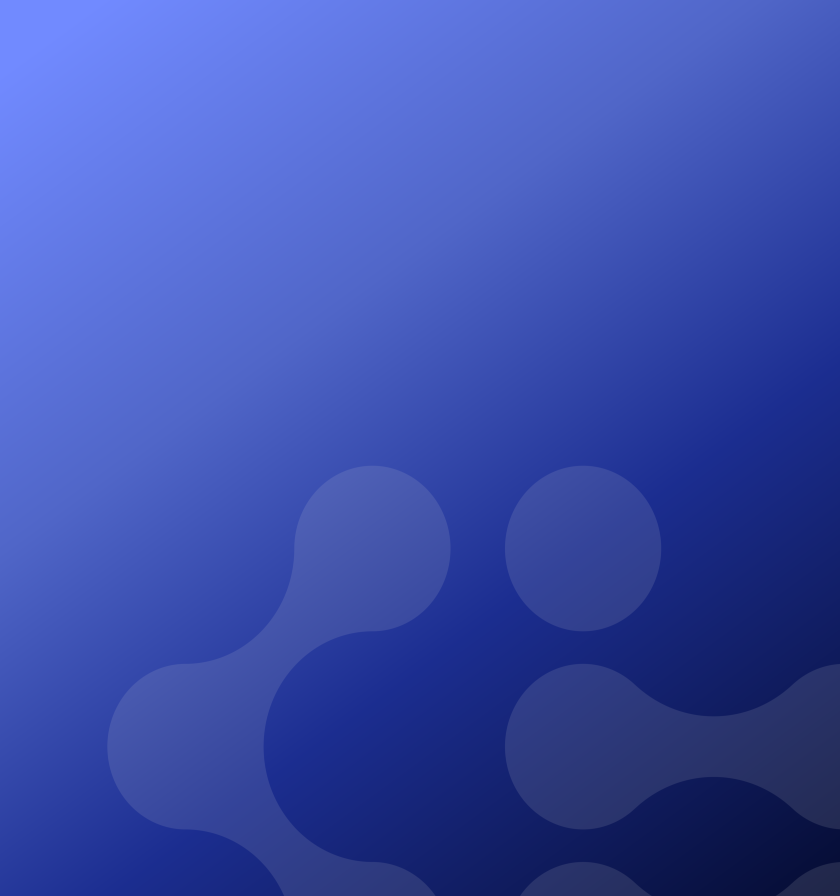
Give the GLSL for this background, as a Shadertoy shader.

```glsl
// Diagonal blue gradient with translucent linked discs rising from the lower edge.

// Distances below are measured in disc radii.
const float SPACING = 2.393;

float disc(vec2 p, vec2 center) {
    return length(p - center) - 1.0;
}

// Two diagonal discs joined by a neck cut from a square by two round scoops.
float elbow(vec2 p) {
    float scoop = SPACING - 1.0;
    vec2 side = abs(p - 0.5 * SPACING) - 0.5 * SPACING;
    float neck = max(side.x, side.y);
    neck = max(neck, scoop - length(p - vec2(0.0, SPACING)));
    neck = max(neck, scoop - length(p - vec2(SPACING, 0.0)));
    return min(neck, min(disc(p, vec2(0.0)), disc(p, vec2(SPACING))));
}

// Two level discs joined by a waisted bar, centered on the origin.
float dumbbell(vec2 p) {
    p = abs(p);
    float bar = max(p.x - 1.008, p.y - 0.749);
    bar = max(bar, 1.52 - length(p - vec2(0.0, 1.886)));
    return min(bar, disc(p, vec2(1.672, 0.0)));
}

// Four color stops running from the upper left to the lower right.
vec3 backdrop(vec2 uv) {
    float t = 0.4287 * uv.x + 0.6264 * (1.0 - uv.y) - 0.052;
    vec3 color = mix(vec3(0.443, 0.541, 1.0), vec3(0.314, 0.400, 0.784),
                     clamp(t / 0.335, 0.0, 1.0));
    color = mix(color, vec3(0.108, 0.178, 0.565), clamp((t - 0.335) / 0.294, 0.0, 1.0));
    return mix(color, vec3(0.020, 0.047, 0.196), clamp((t - 0.629) / 0.371, 0.0, 1.0));
}

void mainImage(out vec4 fragColor, in vec2 fragCoord) {
    vec2 uv = fragCoord / iResolution.xy;
    vec2 radius = vec2(0.093, 0.0924);
    vec2 p = (uv - vec2(0.2208, 0.1667)) / radius;

    // Mirrored elbows on the left, a lone disc and stacked dumbbells on the right
    float shape = min(elbow(vec2(p.x, abs(p.y))), disc(p, vec2(5.09, SPACING)));
    for (int row = 0; row < 2; row++) {
        shape = min(shape, dumbbell(p - vec2(6.762, -SPACING * float(row))));
    }

    // Pale translucent fill with a pixel-wide soft edge
    float pixel = 1.0 / (radius.y * iResolution.y);
    float coverage = 1.0 - smoothstep(-0.7 * pixel, 0.7 * pixel, shape);
    vec3 color = mix(backdrop(uv), vec3(0.85), 0.13 * coverage);
    fragColor = vec4(color, 1.0);
}
```
